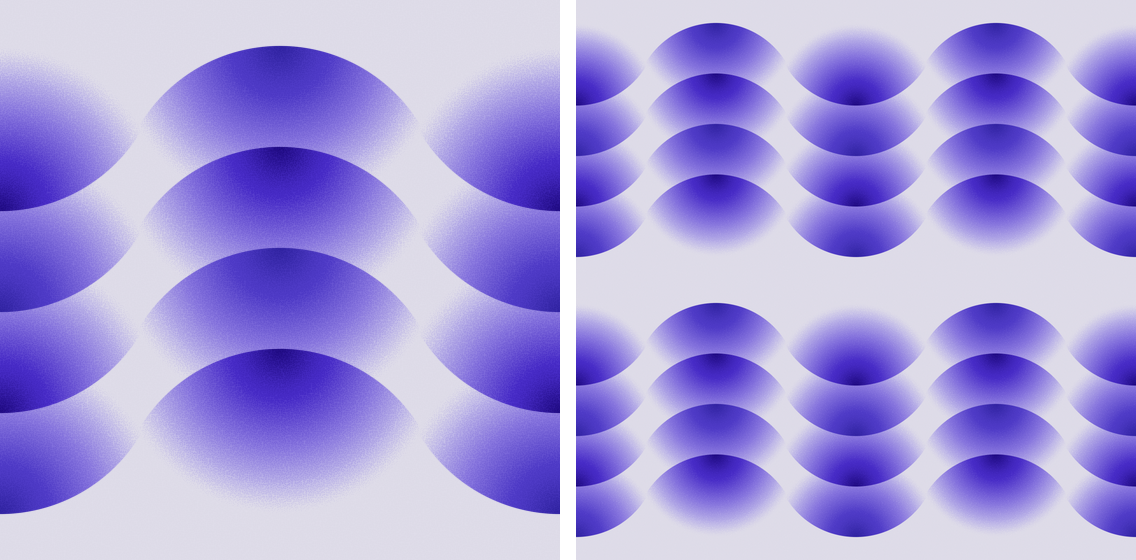
Left: one tile. Right: repeated 2 by 2.
A Shadertoy shader for this background:

```glsl
// Interlocking waves of overlapping violet lenses that fade into pale grainy paper.

const float RADIUS = 0.293;    // radius of every arc and of its fade
const float SPACING = 0.1803;  // vertical step between lenses
const float TOP_APEX = 0.918;  // apex height of the first lens
const int LENSES = 4;
const float GRAIN_CELLS = 320.0;

const vec3 PAPER = vec3(0.87, 0.86, 0.91);
const vec3 PALE = vec3(0.74, 0.71, 0.91);
const vec3 LILAC = vec3(0.53, 0.46, 0.87);
const vec3 VIOLET = vec3(0.28, 0.17, 0.78);
const vec3 INDIGO = vec3(0.11, 0.03, 0.49);
const vec3 BLUE = vec3(0.18, 0.13, 0.62);
const vec3 SOFT_VIOLET = vec3(0.31, 0.23, 0.78);

vec2 hash2(vec2 p) {
    vec3 q = fract(vec3(p.xyx) * vec3(0.1031, 0.1030, 0.0973));
    q += dot(q, q.yzx + 33.33);
    return fract((q.xx + q.yz) * q.zy);
}

// Wrapping cellular noise, roughly centred on zero
float cellGrain(vec2 uv, float cells) {
    vec2 p = uv * cells;
    vec2 base = floor(p);
    float nearest = 2.0;
    for (int y = -1; y <= 1; y++) {
        for (int x = -1; x <= 1; x++) {
            vec2 cell = base + vec2(x, y);
            vec2 seed = cell + hash2(mod(cell, cells));
            nearest = min(nearest, distance(p, seed));
        }
    }
    return nearest - 0.5;
}

// Colour from the apex (t = 0) out to the paper (t = 1)
vec3 lensRamp(float t, vec3 deep, vec3 body) {
    vec3 color = mix(deep, body, smoothstep(-0.08, 0.32, t));
    color = mix(color, LILAC, clamp((t - 0.30) / 0.30, 0.0, 1.0));
    color = mix(color, PALE, clamp((t - 0.60) / 0.24, 0.0, 1.0));
    return mix(color, PAPER, smoothstep(0.80, 1.0, t));
}

// Lens with a crisp upper arc and a fading lower arc, apex at the origin
vec3 paintLens(vec3 under, vec2 p, float grain, vec3 deep, vec3 body, float aa) {
    float fromApex = length(p);
    float arc = length(p + vec2(0.0, RADIUS)) - RADIUS;
    float edge = max(arc, fromApex - RADIUS);
    float cover = 1.0 - smoothstep(-aa, aa, edge);
    float t = fromApex / RADIUS + grain * 0.07;
    return mix(under, lensRamp(t, deep, body), cover);
}

// Column of lenses, each one covering the lens above it
vec3 paintColumn(vec3 color, vec2 uv, float grain, float aa) {
    float x = fract(uv.x) - 0.5;
    for (int i = 0; i < LENSES; i++) {
        vec2 p = vec2(x, uv.y - TOP_APEX + SPACING * float(i));
        bool isDark = i % 2 == 1;
        vec3 deep = isDark ? INDIGO : BLUE;
        vec3 body = isDark ? VIOLET : SOFT_VIOLET;
        color = paintLens(color, p, grain, deep, body, aa);
    }
    return color;
}

void mainImage(out vec4 fragColor, in vec2 fragCoord) {
    vec2 uv = fragCoord / iResolution.xy;
    float aa = 0.75 / iResolution.y;
    float grain = cellGrain(uv, GRAIN_CELLS);

    // Upright column, then the same column turned by half a turn
    vec3 color = paintColumn(PAPER, uv, grain, aa);
    color = paintColumn(color, vec2(0.5 - uv.x, 1.0 - uv.y), grain, aa);

    // Faint paper tooth over everything
    color += grain * 0.012;
    fragColor = vec4(color, 1.0);
}
```
